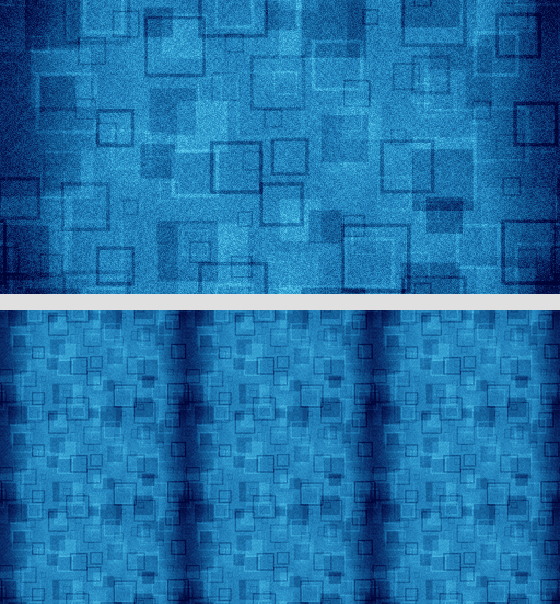
Top, the tile; bottom, the same tile 3 across and 3 down.
Reproduce this background procedurally as a WebGL 2 fragment shader.

```glsl
#version 300 es
precision highp float;

uniform vec2 u_resolution;
out vec4 fragColor;

const vec3 INK = vec3(0.0, 0.02, 0.22);
const vec3 NAVY = vec3(0.03, 0.11, 0.34);
const vec3 DEEP = vec3(0.045, 0.25, 0.48);
const vec3 STEEL = vec3(0.07, 0.37, 0.59);
const vec3 AZURE = vec3(0.13, 0.50, 0.73);
const vec3 CYAN = vec3(0.20, 0.63, 0.82);
const vec3 PALE = vec3(0.36, 0.78, 0.92);

float hash(vec2 p) {
    return fract(sin(dot(p, vec2(12.9898, 78.233))) * 43758.5453);
}

// Value noise that wraps after a whole number of cells
float wrapNoise(vec2 uv, vec2 cells, float seed) {
    vec2 p = uv * cells;
    vec2 i = floor(p);
    vec2 f = fract(p);
    f = f * f * (3.0 - 2.0 * f);
    vec2 a = mod(i, cells) + seed;
    vec2 b = mod(i + 1.0, cells) + seed;
    return mix(mix(hash(a), hash(vec2(b.x, a.y)), f.x),
               mix(hash(vec2(a.x, b.y)), hash(b), f.x), f.y);
}

float wrapFbm(vec2 uv, vec2 cells, float seed) {
    float sum = 0.0;
    float weight = 0.5;
    for (int octave = 0; octave < 5; octave++) {
        sum += weight * wrapNoise(uv, cells, seed + float(octave) * 7.3);
        cells *= 2.0;
        weight *= 0.55;
    }
    return sum;
}

float coverage(float dist, float blur) {
    return clamp(0.5 - dist / blur, 0.0, 1.0);
}

// Square outline; a border wider than the square fills it
float squareFrame(vec2 offset, float halfSize, float border, float blur) {
    float dist = max(abs(offset.x), abs(offset.y)) - halfSize;
    return coverage(dist, blur) - coverage(dist + border, blur);
}

// Evenly spread, jittered squares on a wrapping plane
float scatterSquares(vec2 uv, vec2 period, int count, float seed,
                     vec2 sizeRange, float border, float blur) {
    float sum = 0.0;
    vec2 start = vec2(hash(vec2(seed, 1.7)), hash(vec2(seed, 5.1)));
    for (int i = 0; i < count; i++) {
        vec2 key = vec2(float(i), seed);
        vec2 jitter = vec2(hash(key + 0.3), hash(key + 0.6)) * 0.14;
        vec2 center = start + float(i) * vec2(0.7549, 0.5698) + jitter;
        vec2 offset = (fract(uv - center + 0.5) - 0.5) * period;
        float halfSize = mix(sizeRange.x, sizeRange.y, hash(key + 2.4));
        float strength = mix(0.45, 1.0, hash(key + 4.8));
        sum += strength * squareFrame(offset, halfSize, border, blur);
    }
    return sum;
}

// Tone -1 is the darkest shade, 5 the lightest
vec3 toneColor(float tone) {
    vec3 color = mix(INK, NAVY, clamp(tone + 1.0, 0.0, 1.0));
    color = mix(color, DEEP, clamp(tone, 0.0, 1.0));
    color = mix(color, STEEL, clamp(tone - 1.0, 0.0, 1.0));
    color = mix(color, AZURE, clamp(tone - 2.0, 0.0, 1.0));
    color = mix(color, CYAN, clamp(tone - 3.0, 0.0, 1.0));
    return mix(color, PALE, clamp(tone - 4.0, 0.0, 1.0));
}

// Smooth periodic darkening toward the borders
float vignette(vec2 uv) {
    vec2 edge = pow(abs(cos(3.14159 * uv)), vec2(16.0, 12.0));
    return 3.1 * edge.x + 0.35 * edge.y + 0.5 * edge.x * edge.y;
}

float grain(vec2 uv, vec2 cells) {
    vec2 cell = floor(uv * cells);
    return hash(cell + 0.5) + hash(cell + 31.7) - 1.0;
}

void main() {
    vec2 uv = gl_FragCoord.xy / u_resolution;
    vec2 period = vec2(u_resolution.x / u_resolution.y, 1.0);
    float blur = 1.0 / u_resolution.y;

    // Mottled ground
    float tone = 3.3 - vignette(uv);
    tone += 1.4 * (wrapFbm(uv, vec2(8.0, 4.0), 3.0) - 0.53);

    // Translucent filled squares
    tone += 0.75 * scatterSquares(uv, period, 15, 11.0, vec2(0.06, 0.14), 1.0, blur);
    tone -= 1.25 * scatterSquares(uv, period, 16, 23.0, vec2(0.05, 0.11), 1.0, blur);

    // Large outlines
    tone += 0.9 * scatterSquares(uv, period, 15, 37.0, vec2(0.05, 0.12), 0.012, blur);
    tone -= 1.6 * scatterSquares(uv, period, 18, 41.0, vec2(0.06, 0.12), 0.012, blur);

    // Small thin outlines
    tone += 0.8 * scatterSquares(uv, period, 24, 59.0, vec2(0.02, 0.05), 0.005, blur);
    tone -= 1.3 * scatterSquares(uv, period, 26, 67.0, vec2(0.025, 0.05), 0.006, blur);

    // Fine grain
    tone += 1.05 * grain(uv, vec2(512.0, 268.0));
    tone += 0.5 * (wrapNoise(uv, vec2(256.0, 134.0), 9.0) - 0.5);

    fragColor = vec4(toneColor(tone), 1.0);
}
```
